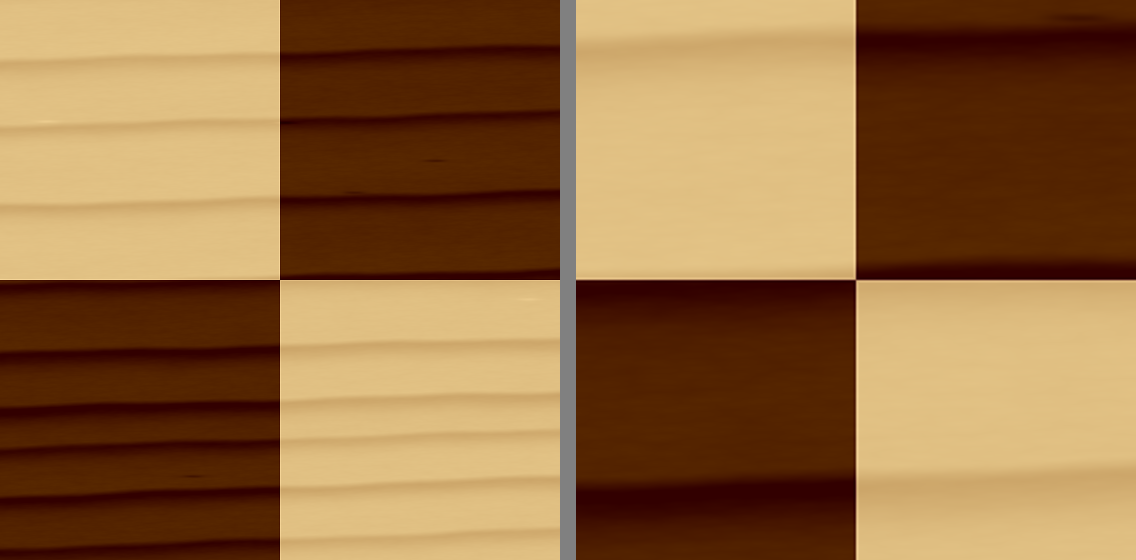
Left: the whole. Right: its middle third, enlarged.
Give the GLSL for this pattern, as a three.js fragment shader.

```glsl
// Two-by-two checker of pale and dark-stained wood, cut from one plank.
// Tilted growth rings run through all squares, with a crisp upper edge and a
// soft lower fade; stretched cellular noise adds fibres and sparse flecks.
#define CHECKS 2.0
#define EDGE 0.0009
#define RINGS 10
#define RING_STEP 0.112
#define RING_WIDTH 0.021
#define TILT 0.027
#define FIBRE 0.11
#define SEAM_WIDTH 0.0022
#define PALE_WOOD vec3(0.882, 0.755, 0.515)
#define PALE_RING vec3(0.785, 0.630, 0.395)
#define DARK_WOOD vec3(0.340, 0.152, 0.000)
#define DARK_RING vec3(0.195, 0.000, 0.000)

varying vec2 vUv;

vec2 hash2(vec2 p) {
  vec3 q = fract(vec3(p.xyx) * vec3(0.1031, 0.1030, 0.0973));
  q += dot(q, q.yzx + 33.33);
  return fract((q.xx + q.yz) * q.zy);
}

// Distance to the nearest jittered cell point.
float cellular(vec2 p) {
  vec2 cell = floor(p);
  float nearest = 4.0;
  for (int y = -1; y <= 1; y++) {
    for (int x = -1; x <= 1; x++) {
      vec2 corner = cell + vec2(float(x), float(y));
      vec2 delta = corner + hash2(corner + 40.0) - p;
      nearest = min(nearest, dot(delta, delta));
    }
  }
  return sqrt(nearest);
}

// Ring depth below the top edge, with wide spacing above and tight below.
float ringDepth(float i) {
  float swell = 0.03 + 0.05 * sin((i - 2.7) * 0.7);
  float early = 0.022 * exp(-2.0 * (i - 1.1) * (i - 1.1));
  float late = 0.011 * exp(-2.0 * (i - 7.0) * (i - 7.0));
  return 0.03 + RING_STEP * i + swell - 0.03 + early - late;
}

// Ring darkness: a sharp top, a dense core and a faint long tail.
float rings(vec2 uv) {
  float density = 0.0;
  float wobble = 0.0015 * sin(uv.x * 11.0 + uv.y * 9.0)
               + 0.0008 * sin(uv.x * 29.0 - uv.y * 23.0);
  for (int k = 0; k < RINGS; k++) {
    float i = float(k);
    float depth = ringDepth(i);
    float rise = uv.x * (TILT + 0.010 * smoothstep(0.7, 0.9, depth));
    float below = depth - rise - 0.008 + wobble;
    below = (1.0 - uv.y) - below;
    vec2 vary = hash2(vec2(i, 7.0));
    float fall = max(below, 0.0) / (RING_WIDTH * (0.85 + 0.3 * vary.x));
    float body = 0.78 * exp(-fall * fall) + 0.22 * exp(-0.6 * fall);
    float ring = smoothstep(-0.009, 0.005, below) * body;
    density = max(density, ring * (0.8 + 0.2 * vary.y));
  }
  return density;
}

// Broad tone drift plus two sizes of horizontal fibre.
float fibres(vec2 uv) {
  vec2 p = vec2(uv.x, uv.y - TILT * uv.x);
  float coarse = cellular(p * vec2(16.0, 120.0)) - 0.5;
  float fine = cellular(p * vec2(55.0, 260.0) + 17.0) - 0.5;
  float drift = sin(p.y * 31.0 + 2.0 * sin(p.x * 3.0))
              + sin(p.y * 73.0 + 1.5 * sin(p.x * 5.0 + 1.0));
  return coarse * 0.8 + fine * 0.7 + drift * 0.2;
}

// Rare short marks along the grain.
float flecks(vec2 uv) {
  vec2 p = uv * vec2(7.0, 16.0);
  vec2 cell = floor(p);
  vec2 place = 0.35 + 0.3 * hash2(cell + 5.0);
  vec2 delta = (fract(p) - place) / vec2(0.14, 0.04);
  float rare = step(0.93, hash2(cell + 91.0).x);
  return rare * exp(-dot(delta, delta));
}

void main() {
  // Soft checker mask: 1 on pale squares, 0 on dark ones.
  vec2 grid = vUv * CHECKS;
  vec2 side = mod(floor(grid), 2.0) * 2.0 - 1.0;
  vec2 signedDist = side * (0.5 - abs(fract(grid) - 0.5)) / CHECKS;
  vec2 half2 = smoothstep(-EDGE, EDGE, signedDist);
  float pale = half2.x + half2.y - 2.0 * half2.x * half2.y;

  // Wood tones.
  float grain = fibres(vUv);
  float density = clamp(rings(vUv) + FIBRE * grain, -0.15, 1.0);
  vec3 paleColor = mix(PALE_WOOD, PALE_RING, density * 0.9);
  vec3 darkColor = mix(DARK_WOOD, DARK_RING, clamp(density * 1.12 + 0.06, -0.1, 1.0));
  float mark = flecks(vUv);
  paleColor += 0.04 * mark;
  darkColor -= vec3(0.08, 0.07, 0.0) * mark;

  // Thin bright and dark rims where the squares meet.
  vec2 seam = abs(grid - clamp(floor(grid + 0.5), 1.0, CHECKS - 1.0)) / CHECKS;
  float rim = 1.0 - smoothstep(0.4 * SEAM_WIDTH, SEAM_WIDTH, min(seam.x, seam.y));
  paleColor += 0.08 * rim;
  darkColor -= vec3(0.05, 0.06, 0.0) * rim;

  gl_FragColor = vec4(clamp(mix(darkColor, paleColor, pale), 0.0, 1.0), 1.0);
}
```
